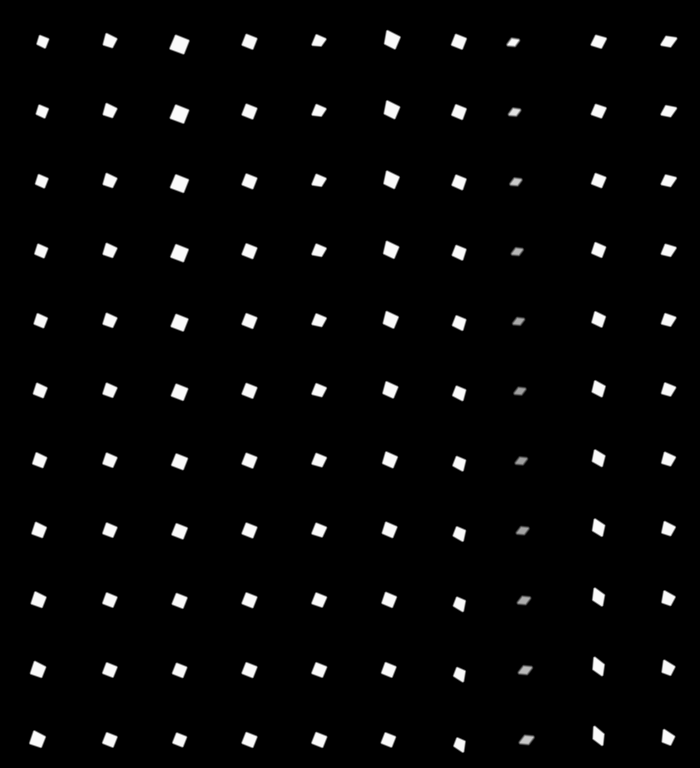
Give the GLSL for this pattern, as a Shadertoy shader.

```glsl
#define ROWS 11.0
#define COLUMNS 10
#define CENTRE vec2(0.573, 0.402)
#define SIZE 0.119
#define ROUNDING 0.020
#define TILT 1.98
#define SOFTNESS 0.018
#define FADED_COLUMN 7
#define INK vec3(0.98)

const float PI = 3.14159;

// Corner reach per column: top, right, bottom, left
const vec4 REACH_FIRST[COLUMNS] = vec4[](
    vec4(0.85, 0.85, 0.85, 0.75), vec4(1.10, 0.95, 0.80, 0.90),
    vec4(1.25, 1.25, 1.25, 1.30), vec4(1.0), vec4(0.95, 0.90, 0.60, 0.98),
    vec4(1.35, 1.15, 1.10, 0.95), vec4(1.0), vec4(0.55, 0.78, 0.52, 0.82),
    vec4(0.88, 1.05, 0.88, 1.00), vec4(0.75, 1.12, 0.72, 1.00));
const vec4 REACH_LAST[COLUMNS] = vec4[](
    vec4(1.20, 1.00, 1.00, 1.10), vec4(0.97), vec4(0.93), vec4(1.0),
    vec4(1.0), vec4(0.96), vec4(0.80, 0.75, 1.12, 0.78),
    vec4(0.60, 0.95, 0.60, 0.95), vec4(1.35, 0.75, 1.20, 0.75),
    vec4(1.30, 0.90, 0.80, 0.80));

// Centre drift per column: xy in the top row, zw in the bottom row
const vec4 DRIFT[COLUMNS] = vec4[](
    vec4(0.035, 0.0, -0.03, 0.0), vec4(0.0), vec4(0.0, -0.04, 0.0, 0.0),
    vec4(0.0), vec4(0.0), vec4(0.035, 0.015, -0.01, 0.0),
    vec4(0.0, 0.0, 0.01, -0.055), vec4(-0.22, -0.01, -0.03, 0.0),
    vec4(0.0, 0.0, 0.0, 0.05), vec4(0.0, 0.0, -0.005, 0.01));

// Quad corner on one of four evenly turned spokes
vec2 corner(int i, vec4 reach) {
    float angle = TILT - float(i) * PI * 0.5;
    return (reach[i] * SIZE - ROUNDING) * vec2(cos(angle), sin(angle));
}

// Signed distance to the rounded quad
float quadDistance(vec2 p, vec4 reach) {
    float nearest = 1e3;
    float side = 1.0;
    for (int i = 0; i < 4; i++) {
        vec2 a = corner(i, reach);
        vec2 b = corner((i + 1) % 4, reach);
        vec2 edge = b - a;
        vec2 w = p - a;
        vec2 off = w - edge * clamp(dot(w, edge) / dot(edge, edge), 0.0, 1.0);
        nearest = min(nearest, dot(off, off));
        bvec3 crossing = bvec3(p.y >= a.y, p.y < b.y, edge.x * w.y > edge.y * w.x);
        if (all(crossing) || all(not(crossing))) side = -side;
    }
    return side * sqrt(nearest) - ROUNDING;
}

void mainImage(out vec4 fragColor, in vec2 fragCoord) {
    // Grid cell and progress from the top row to the bottom row
    vec2 grid = fragCoord / iResolution.y * ROWS;
    vec2 cell = floor(grid);
    int column = clamp(int(cell.x), 0, COLUMNS - 1);
    float t = clamp(1.0 - cell.y / (ROWS - 1.0), 0.0, 1.0);

    // Morph the shape down its column
    vec4 reach = mix(REACH_FIRST[column], REACH_LAST[column], t);
    vec2 drift = mix(DRIFT[column].xy, DRIFT[column].zw, t);

    // One column dims and blurs on the way down
    float brightness = 1.0;
    float softness = max(SOFTNESS, 0.75 * ROWS / iResolution.y);
    if (column == FADED_COLUMN) {
        float sag = sin(PI * t);
        reach *= 1.0 - 0.12 * sag;
        brightness -= 0.2 * t + 0.25 * sag;
        softness *= 1.4;
    }

    float d = quadDistance(grid - cell - CENTRE - drift, reach);
    float mask = 1.0 - smoothstep(-softness, softness, d);
    fragColor = vec4(INK * mask * brightness, 1.0);
}
```
